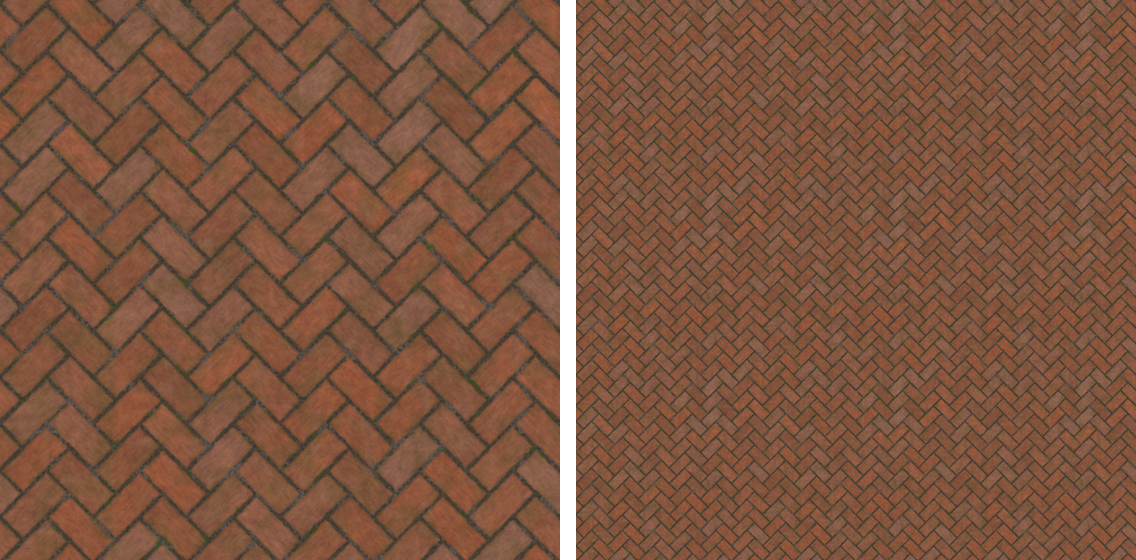
Left: one tile. Right: repeated 3 by 3.
This texture is drawn by a three.js fragment shader. Its source:

```glsl
varying vec2 vUv;

const float ROWS = 12.0;                    // bricks stacked up; a zigzag spans two units, so six across
const vec2 PHASE = vec2(-0.49, 0.583);
const float JOINT = 0.112;                  // joint width, in brick widths
const float CORNER = 0.05;
const float EDGE_SOFT = 0.03;
const float EDGE_WEAR = 0.035;
const float SHIFT = 0.022;
const float TILT = 0.025;
const float MOTTLE = 0.17;
const float GRAIN = 0.11;
const vec3 BROWN = vec3(0.49, 0.31, 0.225);
const vec3 ORANGE = vec3(0.595, 0.34, 0.23);
const vec3 ROSE = vec3(0.535, 0.385, 0.315);
const vec3 OLIVE = vec3(0.45, 0.335, 0.215);
const vec3 MORTAR = vec3(0.275, 0.243, 0.2);
const vec3 GRIT = vec3(0.34, 0.315, 0.3);
const vec3 MOSS = vec3(0.22, 0.31, 0.1);

vec3 hash3(vec2 p) {
  vec3 q = fract(p.xyx * vec3(0.1031, 0.103, 0.0973));
  q += dot(q, q.yxz + 33.33);
  return fract((q.xxy + q.yzz) * q.zyx);
}

float corner(vec2 cell, vec2 offset, vec2 f, float period) {
  float angle = 6.28318 * hash3(mod(cell + offset, period) + period).x;
  return dot(vec2(cos(angle), sin(angle)), f - offset);
}

// Gradient noise that wraps after a whole number of cells
float noise(vec2 p, float period) {
  vec2 cell = floor(p);
  vec2 f = p - cell;
  vec2 w = f * f * f * (f * (f * 6.0 - 15.0) + 10.0);
  float low = mix(corner(cell, vec2(0.0), f, period), corner(cell, vec2(1.0, 0.0), f, period), w.x);
  float high = mix(corner(cell, vec2(0.0, 1.0), f, period), corner(cell, vec2(1.0), f, period), w.x);
  return mix(low, high, w.y);
}

float tiled(float cells) {
  return noise(vUv * cells, cells);
}

float roundedBox(vec2 p, vec2 halfSize, float r) {
  vec2 q = abs(p) - halfSize + r;
  return length(max(q, 0.0)) + min(max(q.x, q.y), 0.0) - r;
}

// Herringbone: local position (along, across) in xy, wrapped brick id in zw
vec4 herringbone(vec2 p) {
  vec2 grid = vec2(p.x + p.y, p.y - p.x);
  vec2 cell = floor(grid);
  float k = floor(mod(cell.x - cell.y + 0.5, 4.0));
  bool rising = k < 2.0;
  vec2 center = rising ? cell + vec2(1.0 - k, 0.5) : cell + vec2(0.5, k - 2.0);
  vec2 local = grid - center;
  vec2 middle = 0.5 * vec2(center.x - center.y, center.x + center.y);
  vec2 id = mod(floor(middle * 4.0 + 0.5), ROWS * 4.0);
  return vec4(rising ? local : local.yx, id);
}

vec3 brickColor(vec2 local, vec2 id, float dist) {
  vec3 pick = hash3(id + 7.0);
  vec3 color = mix(BROWN, ORANGE, 0.15 + 0.8 * pick.x);
  color = mix(color, ROSE, 0.85 * pick.y * pick.y);

  // Stains, stronger towards the rim
  float rim = smoothstep(-0.25, 0.0, dist);
  float stain = smoothstep(-0.1, 0.5, tiled(19.0) + 0.25 * rim);
  color = mix(color, OLIVE, 0.6 * stain);
  color = mix(color, ROSE, 0.35 * smoothstep(0.0, 0.5, tiled(31.0)));

  // Mottling, streaks along the brick and fine grain
  vec2 q = local + id * 3.7;
  float tone = MOTTLE * (0.5 * tiled(13.0) + 0.6 * tiled(53.0));
  tone += 0.09 * noise(q * vec2(3.0, 11.0), 512.0);
  tone += GRAIN * (0.6 * tiled(127.0) + 0.6 * tiled(241.0));

  // Hairline scratches
  float line = abs(noise(q * vec2(1.8, 3.5) + 0.15 * tiled(90.0), 512.0));
  float scratch = (1.0 - smoothstep(0.0, 0.025, line)) * smoothstep(0.05, 0.3, tiled(37.0));
  tone -= 0.1 * scratch + 0.1 * smoothstep(-0.1, 0.0, dist);
  return color * (1.0 + tone);
}

void main() {
  vec4 brick = herringbone(vUv * ROWS + PHASE);
  vec2 id = brick.zw;
  vec3 jitter = hash3(id) - 0.5;

  // Slightly moved and turned brick with a worn outline
  vec2 local = brick.xy + SHIFT * jitter.xy;
  local += TILT * jitter.z * vec2(-local.y, local.x);
  float dist = roundedBox(local, vec2(1.0, 0.5) - 0.5 * JOINT, CORNER);
  dist += EDGE_WEAR * (tiled(41.0) + 0.8 * tiled(113.0));
  float face = 1.0 - smoothstep(-EDGE_SOFT, EDGE_SOFT, dist);

  // Joint filling
  vec3 joint = mix(MORTAR, GRIT, smoothstep(0.0, 0.45, tiled(23.0) + 0.5 * tiled(151.0)));
  joint *= 1.0 + 0.3 * tiled(199.0);
  vec3 color = mix(joint, brickColor(local, id, dist), face);

  // Moss in and beside the joints
  float patches = smoothstep(0.12, 0.42, tiled(17.0));
  float tufts = smoothstep(0.05, 0.35, tiled(83.0));
  float nearJoint = smoothstep(-0.09, 0.01, dist);
  color = mix(color, MOSS, 0.75 * patches * tufts * nearJoint);

  gl_FragColor = vec4(color, 1.0);
}
```
